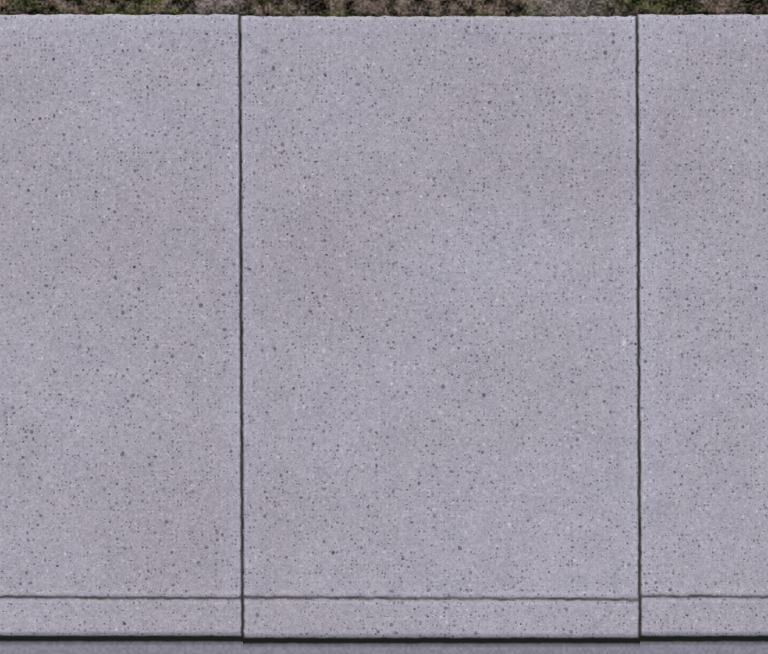
This texture is drawn by a Shadertoy shader. Its source:

```glsl
#define SLAB_PITCH 0.6075
#define JOINT_X 0.3712
#define JOINT_LEAN 0.0047
#define JOINT_HALF 0.0019
#define SOIL_Y 0.978
#define SEAM_Y 0.0885
#define GAP_Y 0.0235
#define GAP_HALF 0.0042
#define CONCRETE vec3(0.636, 0.619, 0.667)
#define CREVICE vec3(0.21, 0.20, 0.19)

float hash(vec2 p) {
    vec3 q = fract(vec3(p.xyx) * 0.1031);
    q += dot(q, q.yzx + 33.33);
    return fract((q.x + q.y) * q.z);
}

float noise(vec2 p) {
    vec2 i = floor(p), f = fract(p);
    f = f * f * (3.0 - 2.0 * f);
    return mix(mix(hash(i), hash(i + vec2(1, 0)), f.x),
               mix(hash(i + vec2(0, 1)), hash(i + vec2(1, 1)), f.x), f.y);
}

float fbm(vec2 p) {
    float sum = 0.0, amp = 0.5;
    for (int i = 0; i < 5; i++) {
        sum += amp * noise(p);
        p = p * 2.03 + 17.7;
        amp *= 0.5;
    }
    return sum;
}

// Soft band of a given half width around zero
float band(float d, float halfWidth, float blur) {
    return 1.0 - smoothstep(halfWidth - blur, halfWidth + blur, abs(d));
}

// Randomly placed round grains, at most one in each cell
float grains(vec2 p, float cell, float density, float blur) {
    vec2 id = floor(p / cell);
    vec2 center = 0.25 + 0.5 * vec2(hash(id + 3.1), hash(id + 47.7));
    vec2 d = (fract(p / cell) - center) * cell;
    d.y *= 0.75 + 0.6 * hash(id + 19.0);
    float radius = cell * (0.10 + 0.13 * hash(id + 71.3));
    float strength = 0.4 + 0.6 * hash(id + 91.0);
    return step(hash(id + 11.9), density) * strength * band(length(d), radius, blur);
}

vec3 concrete(vec2 p, float blur) {
    float cloud = fbm(p * vec2(4.0, 5.0) + 5.0) - 0.48;
    float streak = noise(p * vec2(9.0, 40.0)) - 0.5;
    vec3 col = CONCRETE + cloud * vec3(0.065, 0.075, 0.085) + streak * 0.01;
    col += (noise(p * 35.0) - 0.5) * vec3(0.018, 0.014, 0.012);
    col += (noise(p * 230.0) - 0.5) * 0.055;
    col += (noise(p * 470.0 + 8.0) - 0.5) * 0.07;
    // Pits and pale aggregate at growing sizes
    for (int i = 0; i < 3; i++) {
        float k = float(i);
        float cell = 0.0065 + 0.0032 * k;
        vec2 shift = vec2(2.3, 5.1) * (k + 1.0);
        float density = 0.24 - 0.085 * k;
        col -= vec3(0.21, 0.20, 0.20) * grains(p + shift, cell, density, blur);
        col += 0.09 * grains(p + shift * 1.7, cell, density * 0.55, blur);
    }
    return col;
}

vec3 soil(vec2 p) {
    float clump = fbm(p * 75.0);
    float moss = smoothstep(0.45, 0.65, fbm(p * vec2(22.0, 35.0) + 9.0));
    vec3 col = mix(vec3(0.14, 0.13, 0.11), vec3(0.41, 0.36, 0.33), smoothstep(0.25, 0.7, clump));
    col = mix(col, vec3(0.25, 0.27, 0.16) * (0.5 + clump), moss * 0.65);
    // Bare grey ground beside the joints
    float bare = band(p.x - 0.335, 0.035, 0.02) + band(p.x - 0.875, 0.06, 0.04);
    col = mix(col, vec3(0.40, 0.37, 0.37) * (0.65 + 0.7 * clump), bare * 0.8);
    return col + (noise(p * 310.0) - 0.5) * 0.22;
}

void mainImage(out vec4 fragColor, in vec2 fragCoord) {
    vec2 p = fragCoord / iResolution.y;
    float px = 1.0 / iResolution.y;
    float rough = fbm(p * 85.0) - 0.48;

    // Slab coordinates, with a slight lean and a drop of the middle slab
    float along = p.x - JOINT_X + JOINT_LEAN * p.y;
    float slab = floor(along / SLAB_PITCH);
    float local = along - slab * SLAB_PITCH;
    float side = local < 0.5 * SLAB_PITCH ? local : local - SLAB_PITCH;
    float drop = 0.0028 * band(slab, 0.5, 0.1);
    float joint = side + 0.0025 * rough;
    float top = SOIL_Y - drop + 0.004 * rough - p.y;
    float seam = p.y - (SEAM_Y - 0.6 * drop - 0.0055 * local) - 0.004 * rough;
    float gap = p.y - (GAP_Y - drop) - 0.002 * rough;

    vec3 col = concrete(p, px);

    // Trowelled, paler borders and worn rims
    float border = band(side, 0.026, 0.012) * smoothstep(0.07, 0.12, p.y);
    col += vec3(0.012, 0.014, 0.019) * border;
    col += vec3(0.016, 0.018, 0.022) * (1.0 - smoothstep(0.01, 0.055, top));
    col -= 0.025 * band(top - 0.028, 0.004, 0.004) * noise(p * vec2(16.0, 60.0));
    col += 0.05 * band(top - 0.003, 0.0025, 0.002);
    col += 0.035 * band(abs(side) - 0.005, 0.0018, 0.0015);
    col += 0.045 * band(seam - 0.008, 0.004, 0.003) * noise(p * 45.0);
    col += 0.035 * band(seam + 0.006, 0.003, 0.002);

    // Vertical joints and the shallow horizontal seam
    float jointMask = band(joint, JOINT_HALF, 1.2 * px) * (0.68 + 0.32 * noise(p * vec2(20.0, 75.0)));
    col = mix(col, CREVICE + 0.12 * rough, jointMask);
    col *= 1.0 - 0.16 * band(joint, 0.004, 0.003);
    float seamMask = band(seam, 0.0019, 1.3 * px) * (0.45 + 0.5 * noise(p * vec2(65.0, 20.0)));
    col = mix(col, vec3(0.29, 0.27, 0.28), seamMask);
    col *= 1.0 - 0.10 * band(seam, 0.005, 0.004);

    // Lower ledge, with shade and a dark open gap above it
    float ledge = 1.0 - smoothstep(-px, px, gap);
    vec3 ledgeCol = vec3(0.52, 0.51, 0.56) + (noise(p * 240.0) - 0.5) * 0.07;
    col = mix(col, ledgeCol, ledge);
    col *= 1.0 - 0.25 * band(gap, 0.009, 0.004);
    col = mix(col, vec3(0.11, 0.12, 0.11), band(gap, GAP_HALF, 1.5 * px));

    // Ground beyond the upper edge
    float ground = 1.0 - smoothstep(-px, px, top);
    vec3 groundCol = soil(p) * (0.72 + 0.28 * smoothstep(0.0, 0.006, -top));
    col = mix(col, groundCol, ground);

    fragColor = vec4(clamp(col, 0.0, 1.0), 1.0);
}
```
